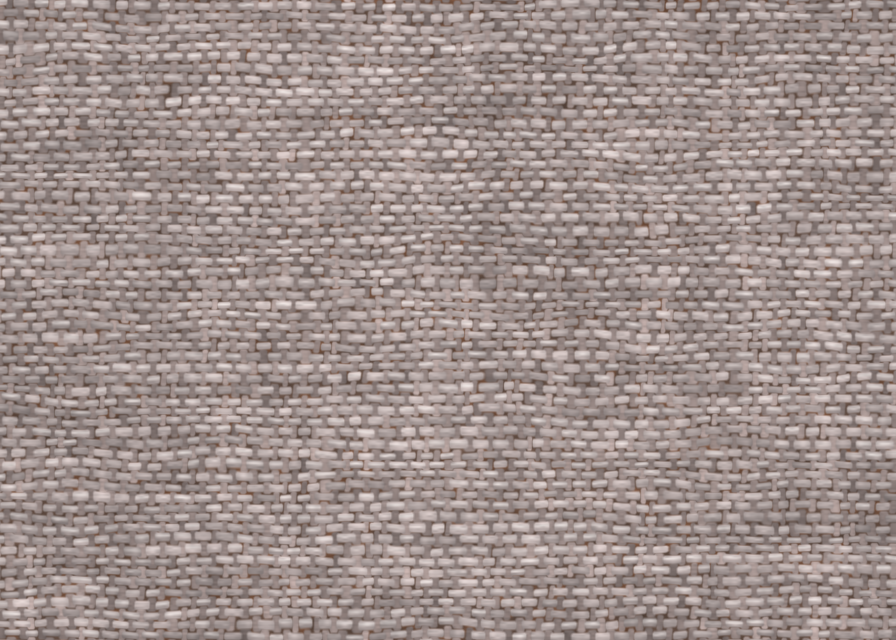
Reproduce this texture procedurally as a WebGL 1 fragment shader.

```glsl
precision highp float;
uniform vec2 u_resolution;

#define THREADS vec2(88.0, 60.0)
#define WEFT_HALF vec2(0.76, 0.37)
#define WARP_HALF vec2(0.40, 0.62)
#define SOFTNESS 0.13
#define WOBBLE 0.32
#define GAP_COLOR vec3(0.37, 0.29, 0.25)
#define RUST_COLOR vec3(0.46, 0.30, 0.21)
#define WARP_COLOR vec3(0.55, 0.495, 0.485)
#define WEFT_COLOR vec3(0.645, 0.597, 0.59)
#define GLINT_COLOR vec3(0.87, 0.84, 0.83)

float hash(vec2 p) {
  vec3 q = fract(p.xyx * vec3(0.1031, 0.1030, 0.0973));
  q += dot(q, q.yzx + 33.33);
  return fract((q.x + q.y) * q.z);
}

float noise(vec2 p) {
  vec2 i = floor(p);
  vec2 f = fract(p);
  f = f * f * (3.0 - 2.0 * f);
  float low = mix(hash(i), hash(i + vec2(1.0, 0.0)), f.x);
  float high = mix(hash(i + vec2(0.0, 1.0)), hash(i + vec2(1.0, 1.0)), f.x);
  return mix(low, high, f.y);
}

float signedNoise(vec2 p) {
  return noise(p) * 2.0 - 1.0;
}

// Soft coverage of a rounded thread segment
float segment(vec2 p, vec2 halfSize, float soft) {
  float radius = 0.24;
  vec2 d = abs(p) - halfSize + radius;
  float dist = length(max(d, 0.0)) + min(max(d.x, d.y), 0.0) - radius;
  return 1.0 - smoothstep(-soft, soft, dist);
}

void main() {
  vec2 uv = gl_FragCoord.xy / u_resolution;
  vec2 g = uv * THREADS;
  vec2 pixel = THREADS / u_resolution;
  float soft = max(SOFTNESS, 0.6 * max(pixel.x, pixel.y));

  // Uneven thread paths
  vec2 fabric = g;
  g.x += WOBBLE * signedNoise(fabric * vec2(0.45, 0.17) + 11.0);
  g.y += WOBBLE * signedNoise(fabric * vec2(0.14, 0.40) + 57.0);

  // Shadowed gaps with rusty flecks
  float rust = smoothstep(0.55, 0.9, noise(fabric * 0.8 + 90.0));
  vec3 color = mix(GAP_COLOR, RUST_COLOR, rust * 0.7);
  color *= 0.88 + 0.24 * noise(fabric * 1.3 + 31.0);

  // Vertical warp segments
  for (int j = -1; j <= 1; j++) {
    float row = floor(g.y) + float(j);
    float stagger = mod(row, 2.0);
    float pair = floor((g.x + stagger + 1.0) * 0.5);
    vec2 id = vec2(2.0 * pair - stagger, row);
    float vary = hash(id + 200.0);
    vec2 p = vec2(g.x - id.x, g.y - row - 0.5);
    p.x += 0.3 * (hash(id + 250.0) - 0.5) + 0.22 * (vary - 0.5) * p.y;
    vec2 halfSize = WARP_HALF * vec2(0.75 + 0.5 * vary, 1.0);
    float tone = 0.86 + 0.28 * hash(id + 300.0);
    tone *= 1.0 + 0.14 * signedNoise(vec2(id.x * 7.3, row * 0.13));
    tone *= 1.08 - 0.55 * p.x * p.x;
    color = mix(color, WARP_COLOR * tone, 0.94 * segment(p, halfSize, soft));
  }

  // Horizontal weft floats over the warp
  for (int j = -1; j <= 1; j++) {
    float row = floor(g.y) + float(j);
    float stagger = mod(row, 2.0);
    float pair = floor((g.x + stagger) * 0.5);
    vec2 id = vec2(2.0 * pair + 1.0 - stagger, row);
    float vary = hash(id + 400.0);
    vec2 p = vec2(g.x - id.x, g.y - row - 0.5);
    p.y += 0.16 * (hash(id + 450.0) - 0.5) + 0.16 * (vary - 0.5) * p.x;
    float slub = signedNoise(vec2(fabric.x * 0.11, row * 5.7));
    vec2 halfSize = WEFT_HALF * vec2(0.86 + 0.3 * vary, 1.0 + 0.14 * slub);
    float tone = 0.91 + 0.2 * hash(id + 500.0) + 0.08 * slub;
    tone *= 1.05 - 0.16 * p.x * p.x + 0.2 * p.y;
    vec3 thread = WEFT_COLOR * tone;

    // Light catching the crown of each float
    float crown = (p.y - 0.1) / 0.17;
    float glint = exp(-crown * crown) * (1.0 - 0.75 * p.x * p.x);
    glint *= 0.12 + 0.75 * pow(hash(id + 600.0), 1.6) + 0.15 * slub;
    thread = mix(thread, GLINT_COLOR, clamp(glint, 0.0, 1.0));
    color = mix(color, thread, segment(p, halfSize, soft));
  }

  // Fibre grain, streaks along threads and broad wear
  float fibre = signedNoise(fabric * vec2(1.8, 5.0) + 130.0);
  float streak = signedNoise(fabric * vec2(0.05, 0.9) + 170.0);
  float column = signedNoise(fabric * vec2(0.5, 0.05) + 190.0);
  float wear = signedNoise(uv * vec2(7.0, 5.0) + 40.0);
  color *= 1.0 + 0.07 * fibre + 0.05 * streak + 0.04 * column + 0.035 * wear;

  gl_FragColor = vec4(clamp(color, 0.0, 1.0), 1.0);
}
```
